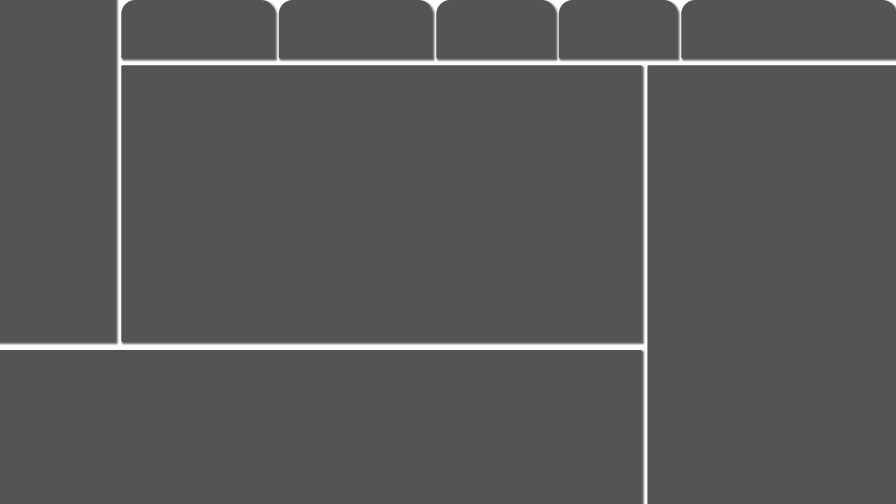
A Shadertoy shader for this background:

```glsl
// Dark grey panels and a row of round-topped tabs on a white page.
// Each panel is a rounded-box distance; the nearest one gives the fill,
// and the same distance taken at a shifted point gives a soft drop shadow.

const vec2 GRID = vec2(768.0, 432.0);          // layout units across the canvas
const vec3 PAGE_COLOR = vec3(0.99);
const vec3 PANEL_COLOR = vec3(0.33);
const vec2 SHADOW_OFFSET = vec2(1.3, -1.3);
const vec2 SHADOW_RANGE = vec2(-1.2, 2.2);     // distances from full to no shadow
const float SHADOW_STRENGTH = 0.62;
const float TAB_RADIUS = 12.0;
const float CORNER_RADIUS = 1.0;
const vec2 TAB_SPAN_Y = vec2(382.0, 432.0);

// Panels as left, bottom, right, top; some run past the canvas edge.
const int PANEL_COUNT = 4;
const vec4 PANELS[PANEL_COUNT] = vec4[](
    vec4(-20.0, 139.0, 99.0, 452.0),
    vec4(104.0, 139.0, 550.0, 376.0),
    vec4(-20.0, -20.0, 550.0, 132.0),
    vec4(555.0, -20.0, 788.0, 376.0));

// Tabs as left and right edges.
const int TAB_COUNT = 5;
const vec2 TABS[TAB_COUNT] = vec2[](
    vec2(104.0, 235.5), vec2(239.0, 370.5), vec2(374.0, 476.0),
    vec2(479.0, 580.5), vec2(584.0, 768.0));

// Signed distance to a box with separate radii for top and bottom corners.
float roundedBox(vec2 p, vec4 box, float topRadius, float bottomRadius) {
    vec2 center = 0.5 * (box.xy + box.zw);
    vec2 halfSize = 0.5 * (box.zw - box.xy);
    float radius = p.y > center.y ? topRadius : bottomRadius;
    vec2 q = abs(p - center) - halfSize + radius;
    return length(max(q, 0.0)) + min(max(q.x, q.y), 0.0) - radius;
}

// Distance to the nearest panel or tab.
float layoutDistance(vec2 p) {
    float d = 1e4;
    for (int i = 0; i < PANEL_COUNT; i++) {
        d = min(d, roundedBox(p, PANELS[i], CORNER_RADIUS, CORNER_RADIUS));
    }
    for (int i = 0; i < TAB_COUNT; i++) {
        vec4 box = vec4(TABS[i].x, TAB_SPAN_Y.x, TABS[i].y, TAB_SPAN_Y.y);
        d = min(d, roundedBox(p, box, TAB_RADIUS, CORNER_RADIUS));
    }
    return d;
}

void mainImage(out vec4 fragColor, in vec2 fragCoord) {
    vec2 p = fragCoord / iResolution.xy * GRID;
    float pixelSize = GRID.y / iResolution.y;

    // Soft shadow down and to the right
    float shadowDistance = layoutDistance(p - SHADOW_OFFSET);
    float shadow = 1.0 - smoothstep(SHADOW_RANGE.x, SHADOW_RANGE.y, shadowDistance);
    vec3 color = PAGE_COLOR * (1.0 - SHADOW_STRENGTH * shadow);

    // Smooth-edged panels on top
    float coverage = clamp(0.5 - layoutDistance(p) / pixelSize, 0.0, 1.0);
    color = mix(color, PANEL_COLOR, coverage);

    fragColor = vec4(color, 1.0);
}
```
